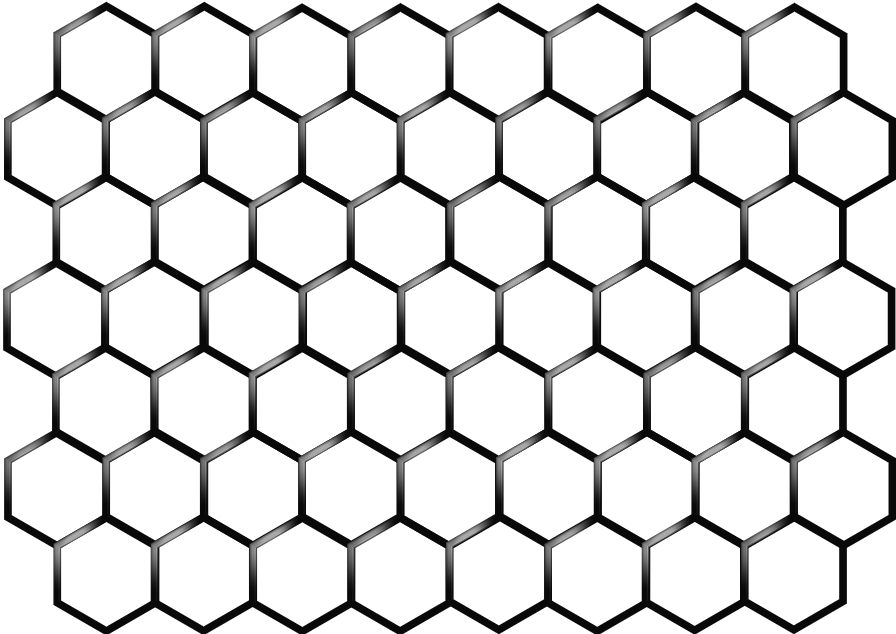
This pattern is drawn by a WebGL 2 fragment shader. Its source:

```glsl
#version 300 es
precision highp float;

uniform vec2 u_resolution;
out vec4 fragColor;

#define PITCH 0.155             // cell width, in canvas heights
#define ROW_STEP 0.865          // row spacing, in cell widths
#define CENTER vec2(0.018, -0.018)
#define HALF_LINE 0.039         // half the wall thickness, in cell widths
#define JITTER 0.009            // placement wobble of each cell
#define SHEEN_VARIATION 0.25
#define INK vec3(0.035)
#define SILVER vec3(0.66)
#define PAPER vec3(1.0)

const float SIDE = 0.57735;     // side of a hexagon one unit wide

float hash(vec2 p) {
    vec3 q = fract(vec3(p.xyx) * 0.1031);
    q += dot(q, q.yzx + 33.33);
    return fract((q.x + q.y) * q.z);
}

// Brightness of a wall: the upper-left corner of each cell catches light
float wallGlow(vec2 q, float across) {
    if (q.x > 0.0) return 0.0;
    float slant = 0.5 * abs(q.x) + 0.866 * abs(q.y);
    float rim = 1.0 - 0.65 * across * across;
    float streak = 1.0 - smoothstep(0.0, 0.3, abs(across + 0.5));

    // Upright left wall, fading downward
    if (abs(q.x) > slant) {
        float down = (0.5 * SIDE - q.y) / SIDE;
        float fade = 1.0 - smoothstep(0.0, 0.85, down);
        return 0.75 * fade * rim + 0.3 * streak * (1.0 - 0.8 * down);
    }
    if (q.y < 0.0) return 0.0;

    // Slanted upper-left wall, brightest before its middle
    float along = 1.0 + 2.0 * q.x;
    float glow = mix(0.7, 1.0, smoothstep(0.0, 0.3, along));
    glow *= 1.0 - smoothstep(0.42, 0.95, along);
    return glow * (rim + 0.3 * streak);
}

void main() {
    vec2 p = (gl_FragCoord.xy - 0.5 * u_resolution) / u_resolution.y;
    p = p / PITCH - CENTER;
    float pixel = 1.0 / (u_resolution.y * PITCH);
    vec3 color = PAPER;

    // Nearby cells, top to bottom and left to right, so lit walls lie on top
    float nearRow = floor(p.y / ROW_STEP + 0.5);
    for (int j = 1; j >= -1; j--) {
        float row = nearRow + float(j);
        if (abs(row) > 3.5) continue;
        float shift = 0.5 * mod(row, 2.0);
        float nearColumn = floor(p.x - shift + 0.5);

        for (int i = -1; i <= 1; i++) {
            vec2 cell = vec2(nearColumn + float(i) + shift, row);
            if (abs(cell.x) > 4.1) continue;

            vec2 seed = cell * 2.0 + 40.0;
            vec2 wobble = vec2(hash(seed), hash(seed + 71.0)) - 0.5;
            vec2 q = p - cell * vec2(1.0, ROW_STEP) - 2.0 * JITTER * wobble;

            // Hexagon outline
            vec2 a = abs(q);
            float edge = max(a.x, 0.5 * a.x + 0.866 * a.y) - 0.5;
            float cover = clamp(0.5 - (abs(edge) - HALF_LINE) / pixel, 0.0, 1.0);

            float strength = 1.0 + SHEEN_VARIATION * (hash(seed + 13.0) - 0.5);
            float glow = wallGlow(q, clamp(edge / HALF_LINE, -1.0, 1.0));
            vec3 wall = mix(INK, SILVER, clamp(glow * strength, 0.0, 1.0));
            color = mix(color, wall, cover);
        }
    }
    fragColor = vec4(color, 1.0);
}
```
